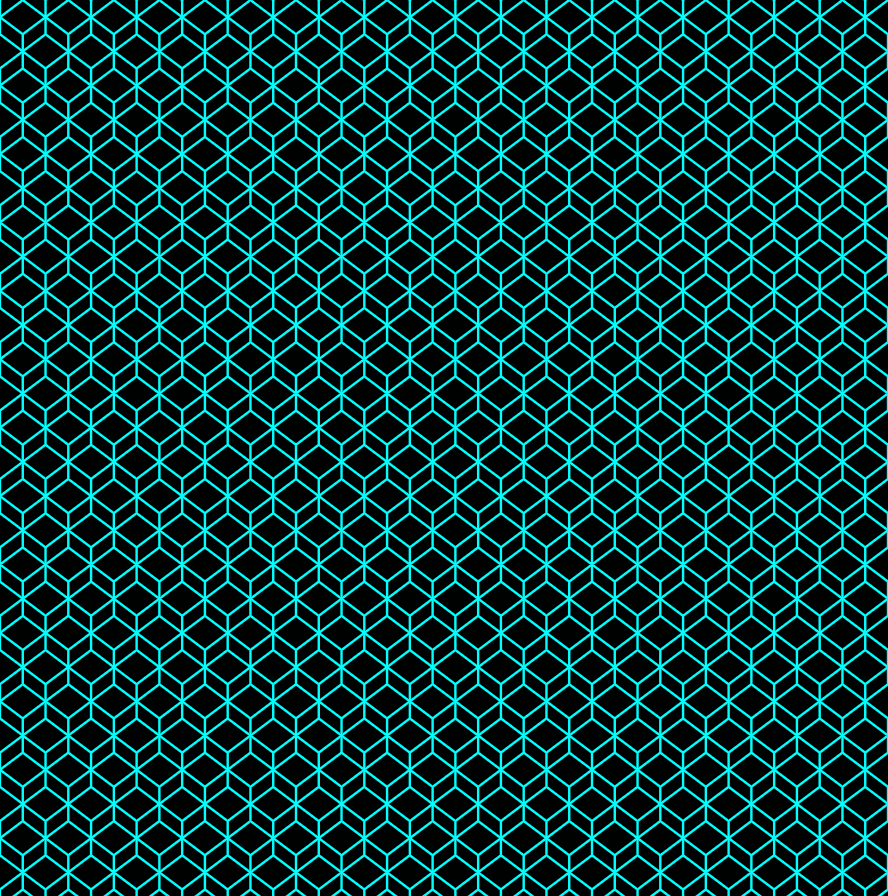
Give the GLSL for this pattern, as a WebGL 2 fragment shader.

```glsl
#version 300 es
precision highp float;
// Tumbling-block lattice: thin cyan outlines of stacked cubes on black.

#define REPEATS_ACROSS 19.5             // cubes across the canvas width
#define ROW_STEP 0.7512                 // row spacing, in cube widths
#define LINE_WIDTH 0.0532               // stroke width, in cube widths
#define TOP_OFFSET 0.377                // first row of stars below the top edge
#define LINE_COLOR vec3(0.01, 0.995, 0.995)
#define GROUND_COLOR vec3(0.0, 0.004, 0.004)

uniform vec2 u_resolution;
out vec4 fragColor;

// Distance from p to the segment running from the origin to tip
float spokeDistance(vec2 p, vec2 tip) {
    float t = clamp(dot(p, tip) / dot(tip, tip), 0.0, 1.0);
    return length(p - t * tip);
}

// Distance to the six spokes of the nearest star in one row
float starDistance(vec2 p, float row) {
    float x = fract(p.x + 0.5 * row + 0.5) - 0.5;   // odd rows shift by half
    vec2 q = abs(vec2(x, p.y - row * ROW_STEP));
    float halfRow = 0.5 * ROW_STEP;
    return min(spokeDistance(q, vec2(0.0, halfRow)),
               spokeDistance(q, vec2(0.5, halfRow)));
}

void main() {
    // Cube-width units, measured down from the top left corner
    float pixel = REPEATS_ACROSS / u_resolution.x;
    vec2 p = vec2(gl_FragCoord.x, u_resolution.y - gl_FragCoord.y) * pixel;
    p.y -= TOP_OFFSET;

    // The rows above and below together hold every nearby spoke
    float row = floor(p.y / ROW_STEP);
    float d = min(starDistance(p, row), starDistance(p, row + 1.0));

    // Stroke coverage with a one-pixel soft edge
    float ink = clamp(0.5 + (0.5 * LINE_WIDTH - d) / pixel, 0.0, 1.0);
    fragColor = vec4(mix(GROUND_COLOR, LINE_COLOR, ink), 1.0);
}
```
